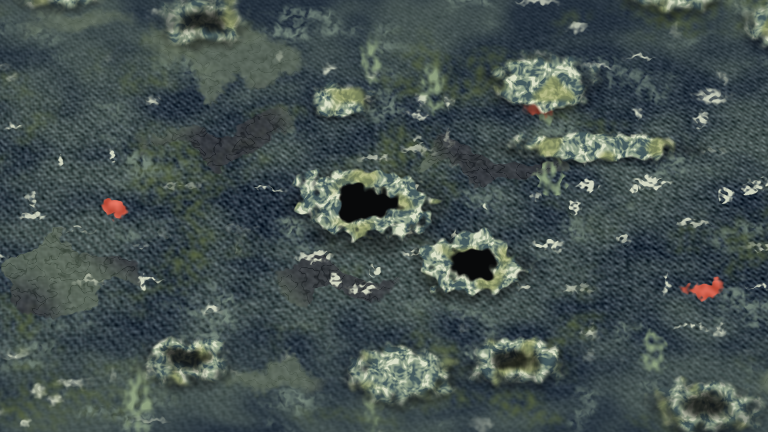
Reproduce this texture procedurally as a WebGL 1 fragment shader.

```glsl
precision highp float;
// Worn blue denim with frayed holes, paint flecks and red chips, in shallow focus.
uniform vec2 u_resolution;

float hash(vec2 p) {
  return fract(sin(dot(p, vec2(127.1, 311.7))) * 43758.5);
}

vec2 hash2(vec2 p) {
  return vec2(hash(p), hash(p + 19.7));
}

float corner(vec2 cell, vec2 offset) {
  float angle = 6.2832 * hash(cell);
  return dot(vec2(cos(angle), sin(angle)), offset);
}

// Gradient noise, roughly -0.7 to 0.7
float noise(vec2 p) {
  vec2 i = floor(p), f = fract(p);
  vec2 u = f * f * f * (f * (f * 6.0 - 15.0) + 10.0);
  vec2 e = vec2(1.0, 0.0);
  return mix(mix(corner(i, f), corner(i + e, f - e), u.x),
             mix(corner(i + e.yx, f - e.yx), corner(i + 1.0, f - 1.0), u.x), u.y);
}

vec2 noise2(vec2 p) {
  return vec2(noise(p), noise(p + 31.4));
}

float fbm(vec2 p) {
  return 0.6 * noise(p) + 0.3 * noise(p * 2.1 + 11.3) + 0.2 * noise(p * 4.3 + 5.7);
}

// Coverage of random ellipses, one at most per grid cell
float scatter(vec2 p, vec2 cell, vec2 size, float chance, float soft, float seed) {
  float mask = 0.0;
  for (int j = -1; j <= 1; j++) {
    for (int i = -1; i <= 1; i++) {
      vec2 id = floor(p / cell) + vec2(float(i), float(j));
      vec2 centre = (id + 0.2 + 0.6 * hash2(id + seed)) * cell;
      vec2 radius = size * (0.45 + 0.85 * hash2(id + seed + 5.3));
      float s = min(soft / min(radius.x, radius.y), 0.8);
      float blob = 1.0 - smoothstep(1.0 - s, 1.0 + s, length((p - centre) / radius));
      mask = max(mask, blob * step(hash(id + seed + 41.0), chance));
    }
  }
  return mask;
}

// Tufted pale fringe around a dark opening
vec3 tear(vec3 col, vec2 p, vec2 centre, vec2 size, float depth, float soft) {
  vec2 q = (p - centre) / size;
  if (dot(q, q) > 5.0) return col;
  float s = min(soft / size.y, 0.35);
  q += 0.35 * noise2(p * 15.0) + 0.2 * noise2(p * 44.0 + 7.0);
  float d = mix(length(q), sqrt(length(q * q)), 0.6);
  float shade = 1.0 - smoothstep(0.8, 1.5, length(q + vec2(0.0, 0.2)));
  float rim = 1.0 - smoothstep(0.92 - s, 1.0 + s, d + 0.4 * noise(p * 36.0));
  float hole = 1.0 - smoothstep(0.5 - s, 0.54 + s, d);

  float clear = 1.0 - 0.6 * smoothstep(0.005, 0.022, soft);
  vec2 tangle = p + 0.012 * noise2(p * 30.0);
  float tuft = 0.5 + 0.9 * noise(tangle * 34.0) + clear * (0.9 * noise(tangle * 75.0) + 0.6 * noise(tangle * 140.0));
  vec3 fringe = mix(vec3(0.27, 0.36, 0.38), vec3(0.60, 0.67, 0.57), smoothstep(0.05, 0.6, tuft));
  fringe = mix(fringe, vec3(0.90, 0.92, 0.82), smoothstep(0.55, 1.0, tuft));
  fringe = mix(fringe, vec3(0.62, 0.64, 0.36), 0.6 * smoothstep(0.1, 0.4, noise(p * 16.0 + 3.0)));
  col = mix(col * (1.0 - 0.45 * shade), fringe, rim * 0.95);
  return mix(col, vec3(0.03, 0.035, 0.04), hole * depth);
}

void main() {
  vec2 p = gl_FragCoord.xy / u_resolution.y;
  float blur = smoothstep(0.12, 0.52, abs(p.y - 0.5));
  float soft = mix(0.003, 0.016, blur), sharp = 1.0 - 0.75 * blur;
  vec2 ragged = p + 0.016 * noise2(p * 34.0) + 0.01 * noise2(p * 85.0);
  vec2 torn = ragged + 0.11 * noise2(p * 8.0);

  // Faded indigo twill, finer with distance
  float fade = fbm(p * vec2(2.6, 4.2) + 4.0) + 0.35 * noise(p * vec2(9.0, 16.0));
  vec3 col = mix(vec3(0.145, 0.195, 0.245), vec3(0.275, 0.33, 0.325), smoothstep(-0.3, 0.32, fade));
  vec2 cloth = vec2(p.x - 0.89, p.y - 0.5) * (1.0 + 0.4 * (p.y - 0.5)) + 0.003 * noise2(p * 21.0);
  float twill = sin(440.0 * (cloth.x * 0.75 + cloth.y));
  float weft = sin(390.0 * (cloth.x - 0.35 * cloth.y));
  col += vec3(0.85, 1.0, 1.0) * sharp * (0.05 + 0.03 * weft) * twill;
  col += sharp * (0.16 * noise(p * vec2(105.0, 140.0)) + 0.1 * noise(p * vec2(45.0, 62.0)));

  // Olive stains, chalky wear and cracked flat patches
  float stain = smoothstep(0.02, 0.35, fbm(p * vec2(3.5, 5.5) + 27.0));
  col = mix(col, vec3(0.36, 0.41, 0.24), 0.6 * stain * (0.6 + 1.2 * noise(p * 50.0)));
  float wear = smoothstep(0.08, 0.4, fbm(p * vec2(5.0, 9.0) + 61.0));
  col = mix(col, vec3(0.48, 0.55, 0.50), wear * clamp(0.4 + 1.3 * noise(ragged * 60.0), 0.0, 0.9));
  float flat_ = scatter(torn, vec2(0.42, 0.27), vec2(0.15, 0.06), 0.55, soft, 3.0);
  float crack = 1.0 - smoothstep(0.0, 0.1, abs(noise(ragged * vec2(24.0, 42.0))));
  vec3 paint = mix(vec3(0.22, 0.23, 0.25), vec3(0.39, 0.44, 0.38), smoothstep(-0.15, 0.15, noise(p * 3.0)));
  col = mix(col, paint - 0.1 * crack * sharp + 0.08 * noise(p * 70.0), 0.8 * flat_);

  // Rubbed pale smudges and red chips
  float smudge = scatter(ragged, vec2(0.23, 0.24), vec2(0.03, 0.065), 0.25, soft, 12.0);
  col = mix(col, vec3(0.57, 0.65, 0.51), smudge * clamp(0.5 + 1.5 * noise(p * vec2(60.0, 42.0)), 0.0, 0.95));
  float red = scatter(ragged + 0.4 * (torn - ragged), vec2(0.34, 0.2), vec2(0.04, 0.014), 0.2, soft, 71.0);
  col = mix(col, vec3(0.83, 0.37, 0.29) + 0.2 * noise(p * 50.0), red * 0.95);

  // Broken cream flecks, lying and upright
  float cluster = smoothstep(-0.3, 0.1, noise(p * vec2(3.0, 5.0) + 14.0));
  float flecks = scatter(ragged, vec2(0.13, 0.075), vec2(0.034, 0.008), 0.32, soft, 31.0);
  flecks = max(flecks, scatter(ragged, vec2(0.1, 0.1), vec2(0.011, 0.014), 0.3, soft, 53.0));
  flecks *= cluster * mix(smoothstep(-0.3, 0.1, noise(p * vec2(75.0, 95.0))), 0.8, blur);
  col = mix(col, vec3(0.86, 0.88, 0.79), flecks * 0.95);

  // Small tears away from the focal band
  vec2 cell = vec2(0.34, 0.22);
  for (int j = -1; j <= 1; j++) {
    for (int i = -1; i <= 1; i++) {
      vec2 id = floor(p / cell) + vec2(float(i), float(j));
      vec2 centre = (id + 0.2 + 0.6 * hash2(id + 8.0)) * cell;
      float chance = mix(0.5, 0.75, step(0.5, centre.y)) * step(0.25, abs(centre.y - 0.5));
      vec2 size = vec2(0.115, 0.06) * (0.55 + 0.45 * hash(id + 2.0));
      if (hash(id + 91.0) < chance) col = tear(col, p, centre, size, 0.8 * step(0.5, hash(id + 6.0)), soft);
    }
  }

  // A frayed streak and the two open holes in focus
  col = tear(col, p, vec2(1.38, 0.66), vec2(0.19, 0.03), 0.0, soft);
  col = tear(col, p, vec2(0.85, 0.53), vec2(0.145, 0.08), 1.0, soft);
  col = tear(col, p, vec2(1.09, 0.39), vec2(0.11, 0.065), 1.0, soft);
  gl_FragColor = vec4(clamp(col, 0.0, 1.0), 1.0);
}
```
